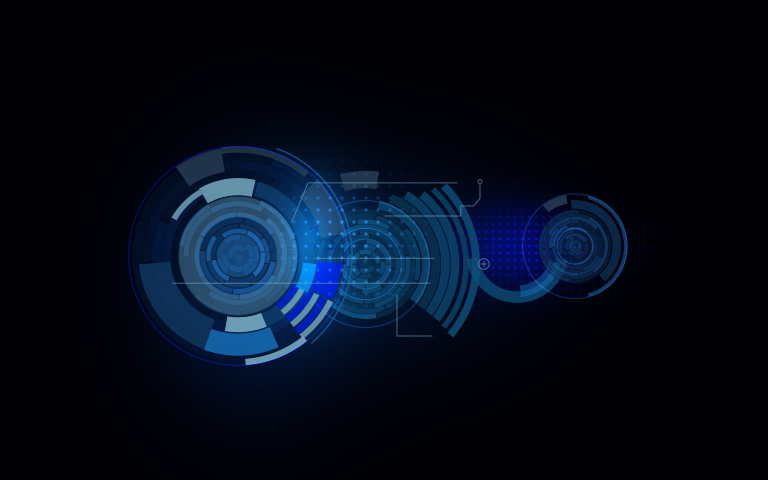
Write a Shadertoy shader that draws this background.

```glsl
// Glowing segmented dials, dot grids and circuit traces on a near-black blue field.

// Lengths are hundredths of the canvas height; angles are degrees.
const vec2 DIAL_A = vec2(49.6, 46.7);
const vec2 DIAL_B = vec2(76.2, 45.0);
const vec2 DIAL_C = vec2(119.8, 48.7);
const vec2 HOOK = vec2(107.7, 47.5);
const vec2 CROSSHAIR = vec2(100.8, 45.0);
const vec3 NIGHT = vec3(0.0, 0.0, 0.015);
const vec3 NAVY = vec3(0.01, 0.08, 0.20);
const vec3 STEEL = vec3(0.09, 0.31, 0.53);
const vec3 TEAL = vec3(0.05, 0.30, 0.46);
const vec3 SKY = vec3(0.08, 0.43, 0.72);
const vec3 PALE = vec3(0.46, 0.66, 0.74);
const vec3 SLATE = vec3(0.16, 0.25, 0.34);
const vec3 ROYAL = vec3(0.0, 0.10, 0.82);
const vec3 CYAN = vec3(0.0, 0.52, 0.88);
const float LINE = 0.11;
const float RINGS = 11.0;
const float TAU = 6.28318;

// Ends of the straight circuit traces
const vec4 TRACES[11] = vec4[11](
    vec4(64.2, 61.9, 95.2, 61.9), vec4(64.2, 61.9, 60.8, 53.8),
    vec4(80.2, 55, 96, 55), vec4(96, 55, 96, 57.1),
    vec4(96, 57.1, 98.7, 57.1), vec4(98.7, 57.1, 100, 58.7),
    vec4(100, 58.7, 100, 61.8), vec4(65.6, 46.2, 90.4, 46.2),
    vec4(36, 41, 89.5, 41), vec4(82.7, 38.5, 82.7, 30), vec4(82.7, 30, 90, 30));

float hash(vec2 p) { return fract(sin(dot(p, vec2(12.9898, 78.233))) * 43758.5453); }

// Coverage of a signed distance, smoothed over about one pixel
float fill(float d) { return 1.0 - smoothstep(-0.6, 0.6, d * iResolution.y / 100.0); }

float glow(vec2 p, vec2 center, vec2 size) {
    vec2 d = (p - center) / size;
    return exp(-dot(d, d));
}

float ring(vec2 q, float radius) { return fill(abs(length(q) - radius) - LINE); }

float trace(vec2 p, vec2 a, vec2 b) {
    vec2 d = b - a;
    return fill(length(p - a - d * clamp(dot(p - a, d) / dot(d, d), 0.0, 1.0)) - LINE);
}

float dots(vec2 p, float pitch, float radius) {
    return fill(length((fract(p / pitch) - 0.5) * pitch) - radius);
}

// Paints an annular sector between two radii and two angles
void arc(inout vec3 col, vec2 q, vec3 tint, float alpha, float r0, float r1, float a0, float a1) {
    float r = length(q);
    float turn = degrees(atan(q.y, q.x)) - 0.5 * (a0 + a1);
    float side = abs(mod(turn + 180.0, 360.0) - 180.0) - 0.5 * (a1 - a0);
    col = mix(col, tint, alpha * fill(max(max(r0 - r, r - r1), radians(side) * r)));
}

// Concentric rings, each cut into translucent cells of varied shade
void dial(inout vec3 col, vec2 q, float radius, float seed, vec3 tint, float alpha) {
    float turn = atan(q.y, q.x) / TAU, r = length(q);
    for (float i = 0.0; i < RINGS; i++) {
        float r0 = radius * i / RINGS, r1 = r0 + radius / RINGS;
        float count = 3.0 + floor(6.0 * hash(vec2(i, seed)));
        float t = fract(turn + hash(vec2(seed, i + 3.0))) * count;
        float shade = hash(vec2(floor(t) + seed, i * 7.0));
        float spoke = (0.5 - abs(fract(t) - 0.5)) / count * TAU * r;
        float body = fill(max(r0 - r, r - r1));
        col = mix(col, tint * (0.65 + 0.6 * shade), body * alpha * (0.6 + 0.4 * shade));
        col *= 1.0 - 0.45 * body * fill(spoke - LINE) * step(2.0, i);
        col *= 1.0 - 0.35 * ring(q, r1) * step(0.4, shade);
    }
}

vec3 backdrop(vec2 p) {
    vec3 col = NIGHT + NAVY * 1.1 * glow(p, vec2(53, 41), vec2(20, 25));
    col += NAVY * 0.75 * glow(p, vec2(82, 46), vec2(27, 20));
    col += TEAL * 0.8 * glow(p, vec2(64, 48), vec2(11, 13));
    col += vec3(0.01, 0.02, 0.35) * glow(p, vec2(108, 48.5), vec2(12, 8));
    return col + ROYAL * 0.4 * glow(p, vec2(113, 48.5), vec2(20, 9)) * dots(p, 1.5, 0.3);
}

void middleDial(inout vec3 col, vec2 q) {
    dial(col, q, 11.5, 5.0, TEAL, 0.75);
    for (float i = 0.0; i < 4.0; i++) {
        float r = 11.7 + 2.0 * i;
        arc(col, q, TEAL * (0.65 + 0.3 * hash(vec2(i, 8))), 0.8, r, r + 1.8, -38.0, 78.0 - 9.0 * i);
    }
    arc(col, q, TEAL * 0.85, 0.85, 20.3, 21.5, -39.0, 48.0);
    arc(col, q, TEAL, 0.85, 22.2, 23.8, -40.0, 45.0);
    arc(col, q, SLATE, 0.8, 15.8, 19.4, 82.0, 106.0);
    col += STEEL * 0.5 * (ring(q, 5.2) + ring(q, 7.4) + ring(q, 13.2));
}

void smallDial(inout vec3 col, vec2 q, vec2 hook) {
    arc(col, hook, TEAL, 0.8, 8.2, 10.6, 188.0, 350.0);
    arc(col, hook, SKY, 0.5, 7.0, 9.4, 275.0, 345.0);
    dial(col, q, 7.6, 9.0, STEEL * 0.8, 0.75);
    arc(col, q, STEEL * 0.6, 0.8, 7.8, 9.6, -50.0, 95.0);
    arc(col, q, SLATE, 0.8, 9.0, 10.8, 100.0, 128.0);
    arc(col, q, STEEL, 0.7, 10.2, 10.9, -75.0, 75.0);
    col += STEEL * 0.5 * (ring(q, 3.7) + ring(q, 10.9));
}

void largeDial(inout vec3 col, vec2 q) {
    dial(col, q, 22.0, 2.0, NAVY * 1.4, 0.6);
    dial(col, q, 12.6, 3.0, STEEL * 1.15, 0.85);
    arc(col, q, PALE * 0.65, 0.45, 8.2, 12.3, 0.0, 360.0);
    arc(col, q, STEEL, 0.7, 0.0, 4.5, 0.0, 360.0);
    arc(col, q, SKY * 0.6, 0.7, 13.0, 16.0, -100.0, 75.0);
    arc(col, q, STEEL * 0.7, 0.8, 14.2, 20.7, 185.0, 250.0);
    arc(col, q, SKY, 0.85, 16.2, 20.8, 250.0, 294.0);
    arc(col, q, SLATE, 0.75, 17.7, 22.6, 99.0, 125.0);
    arc(col, q, SLATE, 0.7, 21.5, 22.8, 50.0, 99.0);
    arc(col, q, SLATE * 1.2, 0.6, 17.7, 23.0, 12.0, 44.0);
    arc(col, q, PALE, 0.85, 12.6, 16.2, 77.0, 120.0);
    arc(col, q, PALE, 0.8, 14.8, 16.0, 120.0, 150.0);
    arc(col, q, PALE, 0.9, 12.8, 15.9, 260.0, 292.0);
    arc(col, q, PALE, 0.9, 21.5, 22.8, 274.0, 309.0);
    for (float r = 12.8; r < 20.0; r += 3.2) {
        arc(col, q, ROYAL, 0.85, r, r + 1.4, 308.0, 334.0);
        arc(col, q, PALE, 0.8, r + 1.6, r + 2.8, 308.0, 334.0);
    }
    arc(col, q, ROYAL, 0.9, 16.6, 21.7, 335.0, 356.0);
    arc(col, q, CYAN, 0.85, 13.6, 16.4, 332.0, 354.0);
    col *= 1.0 - 0.4 * (ring(q, 4.6) + ring(q, 6.7) + ring(q, 12.5));
    col += ROYAL * 0.5 * ring(q, 22.8);
    arc(col, q, SKY, 0.7, 23.6, 23.9, -50.0, 70.0);
}

// Thin bent lines, a terminal and a crosshair
float circuit(vec2 p) {
    vec2 q = p - CROSSHAIR, arm = vec2(0.6, 0);
    float m = ring(q, 1.1) + trace(q, -arm, arm) + trace(q, -arm.yx, arm.yx);
    m += ring(p - vec2(100, 62.2), 0.4);
    for (int i = 0; i < 11; i++) m = max(m, trace(p, TRACES[i].xy, TRACES[i].zw));
    return min(m, 1.0);
}

void mainImage(out vec4 fragColor, in vec2 fragCoord) {
    vec2 p = (fragCoord - 0.5 * iResolution.xy) / iResolution.y * 100.0 + vec2(80, 50);
    vec3 col = backdrop(p);
    middleDial(col, p - DIAL_B);
    smallDial(col, p - DIAL_C, p - HOOK);
    largeDial(col, p - DIAL_A);
    col += CYAN * 0.35 * glow(p, vec2(65, 50), vec2(5, 9));
    col += STEEL * 0.8 * glow(p, vec2(73, 50), vec2(12, 11)) * dots(p, 2.5, 0.35);
    fragColor = vec4(mix(col, PALE, 0.55 * circuit(p)), 1.0);
}
```
